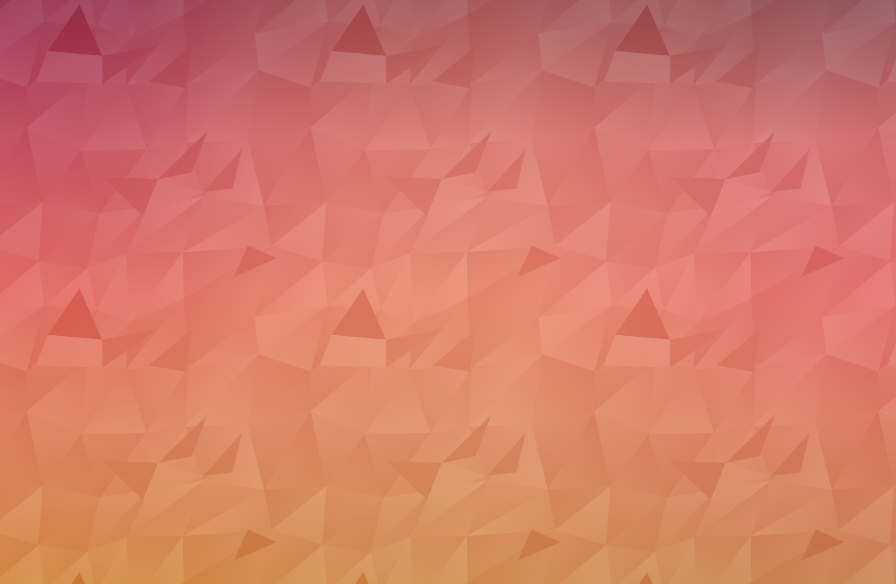
A WebGL 1 fragment shader for this background:

```glsl
precision highp float;
// Low-poly backdrop: a warm plum-to-amber gradient under a tiling facet mesh.
// A jittered periodic grid is split into triangles with random tints, then a
// few stronger facets are laid over every tile to give the motif its accents.

uniform vec2 u_resolution;

const float TILE = 0.486;          // tile side, as a share of canvas height
const float CELLS = 5.0;           // mesh cells along a tile side
const float JITTER = 0.58;         // vertex displacement, in cells
const float MESH_CONTRAST = 0.060; // tint range of the random facets
const float FACET_SLOPE = 0.035;   // tint change across a facet
const vec3 TINT = vec3(0.50, 1.0, 1.0);

// Gradient stops from top to bottom, for the left, middle and right columns.
const vec3 LEFT_0 = vec3(0.62, 0.25, 0.36);
const vec3 LEFT_1 = vec3(0.79, 0.35, 0.42);
const vec3 LEFT_2 = vec3(0.89, 0.44, 0.41);
const vec3 LEFT_3 = vec3(0.87, 0.53, 0.39);
const vec3 LEFT_4 = vec3(0.83, 0.55, 0.29);
const vec3 MID_0 = vec3(0.67, 0.37, 0.38);
const vec3 MID_1 = vec3(0.86, 0.50, 0.46);
const vec3 MID_2 = vec3(0.91, 0.56, 0.46);
const vec3 MID_3 = vec3(0.87, 0.57, 0.42);
const vec3 MID_4 = vec3(0.83, 0.57, 0.34);
const vec3 RIGHT_0 = vec3(0.58, 0.36, 0.38);
const vec3 RIGHT_1 = vec3(0.84, 0.46, 0.47);
const vec3 RIGHT_2 = vec3(0.90, 0.46, 0.45);
const vec3 RIGHT_3 = vec3(0.86, 0.51, 0.41);
const vec3 RIGHT_4 = vec3(0.80, 0.53, 0.35);

float hash(vec2 p) {
    return fract(sin(dot(p, vec2(127.1, 311.7))) * 43758.5453);
}

float cross2(vec2 a, vec2 b) {
    return a.x * b.y - a.y * b.x;
}

// Signed distance to the line a-b.
float edge(vec2 p, vec2 a, vec2 b) {
    return cross2(normalize(b - a), p - a);
}

// Smooth coverage of a triangle with either winding.
float triangle(vec2 p, vec2 a, vec2 b, vec2 c, float px) {
    float winding = sign(cross2(b - a, c - a));
    float inside = min(min(winding * edge(p, a, b), winding * edge(p, b, c)),
                       winding * edge(p, c, a));
    return clamp(0.5 + inside / px, 0.0, 1.0);
}

// Mesh vertex that repeats with the tile.
vec2 vertex(vec2 cell) {
    vec2 id = mod(cell, CELLS);
    vec2 offset = vec2(hash(id + 3.1), hash(id + 17.7)) - 0.5;
    return cell + 0.5 + JITTER * offset;
}

// Tint of one random facet, x = weighted tint, y = weight.
vec2 meshFacet(vec2 p, vec2 a, vec2 b, vec2 c, vec2 id, float px) {
    float angle = 6.2832 * hash(id + 41.3);
    float slope = dot(p - (a + b + c) / 3.0, vec2(cos(angle), sin(angle)));
    float tint = MESH_CONTRAST * (hash(id + 9.5) - 0.5) + FACET_SLOPE * slope;
    return vec2(tint, 1.0) * triangle(p, a, b, c, px);
}

float meshTint(vec2 p, float px) {
    vec2 sum = vec2(0.0, 0.0001);
    for (int j = -2; j <= 1; j++) {
        for (int i = -2; i <= 1; i++) {
            vec2 cell = floor(p) + vec2(float(i), float(j));
            vec2 id = mod(cell, CELLS);
            vec2 a = vertex(cell);
            vec2 b = vertex(cell + vec2(1.0, 0.0));
            vec2 c = vertex(cell + vec2(0.0, 1.0));
            vec2 d = vertex(cell + 1.0);
            sum += meshFacet(p, a, b, c, id, px);
            sum += meshFacet(p, b, d, c, id + 60.0, px);
        }
    }
    return sum.x / sum.y;
}

// Lays an accent facet over the tint, wrapped around the tile borders.
void accent(inout float tint, vec2 p, vec2 a, vec2 b, vec2 c, float value, float px) {
    vec2 q = p - a;
    q -= floor(q + 0.5);
    tint = mix(tint, value, triangle(q, vec2(0.0), b - a, c - a, px));
}

vec3 column(float y, vec3 a, vec3 b, vec3 c, vec3 d, vec3 e) {
    float t = clamp(y, 0.0, 1.0) * 4.0;
    vec3 upper = mix(mix(a, b, min(t, 1.0)), c, clamp(t - 1.0, 0.0, 1.0));
    return mix(mix(upper, d, clamp(t - 2.0, 0.0, 1.0)), e, clamp(t - 3.0, 0.0, 1.0));
}

void main() {
    vec2 uv = gl_FragCoord.xy / u_resolution;
    float down = 1.0 - uv.y;
    float px = 1.0 / (TILE * u_resolution.y);
    vec2 p = vec2(gl_FragCoord.x, u_resolution.y - gl_FragCoord.y) * px;

    // Background gradient
    vec3 left = column(down, LEFT_0, LEFT_1, LEFT_2, LEFT_3, LEFT_4);
    vec3 middle = column(down, MID_0, MID_1, MID_2, MID_3, MID_4);
    vec3 right = column(down, RIGHT_0, RIGHT_1, RIGHT_2, RIGHT_3, RIGHT_4);
    vec3 color = mix(mix(left, middle, smoothstep(0.0, 0.5, uv.x)), right,
                     smoothstep(0.5, 1.0, uv.x));

    // Facets: random mesh, then the accents of the motif
    float tint = meshTint(p * CELLS, px * CELLS);
    accent(tint, p, vec2(0.28, 0.016), vec2(0.36, 0.197), vec2(0.168, 0.18), -0.090, px);
    accent(tint, p, vec2(0.36, 0.197), vec2(0.558, 0.16), vec2(0.36, 0.295), -0.050, px);
    accent(tint, p, vec2(0.168, 0.18), vec2(0.36, 0.197), vec2(0.36, 0.295), 0.035, px);
    accent(tint, p, vec2(0.168, 0.18), vec2(0.36, 0.295), vec2(0.127, 0.287), 0.030, px);
    accent(tint, p, vec2(0.676, 0.16), vec2(0.656, 0.311), vec2(0.525, 0.287), -0.050, px);
    accent(tint, p, vec2(0.73, 0.463), vec2(0.557, 0.631), vec2(0.676, 0.607), -0.060, px);
    accent(tint, p, vec2(0.852, 0.525), vec2(0.717, 0.676), vec2(0.82, 0.664), -0.055, px);
    accent(tint, p, vec2(0.36, 0.623), vec2(0.557, 0.631), vec2(0.504, 0.762), -0.050, px);
    accent(tint, p, vec2(0.557, 0.631), vec2(0.717, 0.676), vec2(0.504, 0.762), 0.030, px);
    accent(tint, p, vec2(0.873, 0.865), vec2(0.975, 0.91), vec2(0.824, 0.975), -0.080, px);

    gl_FragColor = vec4(color + tint * TINT, 1.0);
}
```
